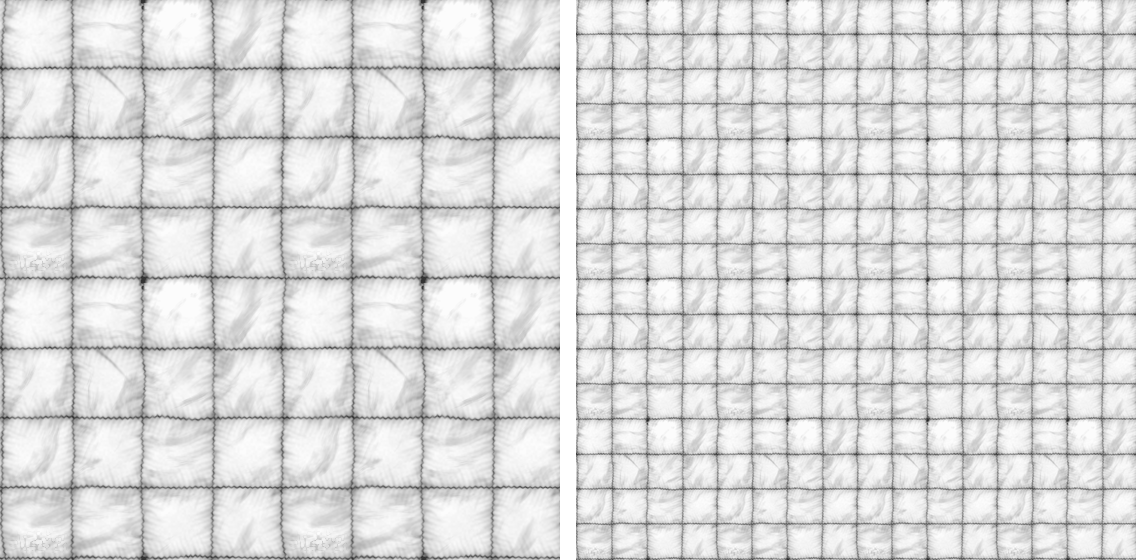
Left, the tile; right, the same tile 2 across and 2 down.
Reproduce this texture procedurally as a Shadertoy shader.

```glsl
// White quilted fabric: square padded cells, stitched seams, puckers and soft creases.
#define CELLS 8.0                    // cells across and down
#define BLOCK 4.0                    // cells before the wear repeats
#define SEAM_OFFSET vec2(0.045, 0.035)
#define STITCHES 13.0                // stitches per cell side
#define THREAD_WIDTH 0.017
#define THREAD_DARK vec2(0.25, 0.36) // vertical, horizontal seams
#define PUCKER_DARK 0.25
#define FOLD_DARK 0.16
#define CLOTH vec3(0.985)

const float TAU = 6.2831853;

float hash(vec2 c) {
    vec3 q = fract(c.xyx * 0.1031);
    q += dot(q, q.yzx + 33.33);
    return fract((q.x + q.y) * q.z);
}

// Value noise that wraps after a whole number of lattice steps
float noise(vec2 p, float period) {
    vec2 i = floor(p), f = p - i;
    f = f * f * (3.0 - 2.0 * f);
    vec2 a = mod(i, period), b = mod(i + 1.0, period);
    return mix(mix(hash(a), hash(vec2(b.x, a.y)), f.x),
               mix(hash(vec2(a.x, b.y)), hash(b), f.x), f.y);
}

float fbm(vec2 p, float period) {
    float sum = 0.0, amp = 0.533;
    for (int i = 0; i < 4; i++) {
        sum += amp * noise(p, period);
        p *= 2.0; period *= 2.0; amp *= 0.5;
    }
    return sum;
}

float bump(float x, float width) { return exp(-x * x / (width * width)); }

// Darkness of one seam: twisted thread plus gathers running away from it
float seam(float along, float across, float row, float dark, float pixel) {
    float d = abs(across), period = BLOCK * STITCHES;
    float lane = 8.0 * row + 4.0 * step(0.0, across);
    float s = (along + 0.35 * d) * STITCHES;
    float gather = mix(noise(vec2(s, lane + d * 4.0), period),
                       0.5 + 0.5 * cos(TAU * s), 0.25);
    float shade = PUCKER_DARK * (0.6 + 0.6 * gather)
                * exp(-d / mix(0.025, 0.135, gather)) * smoothstep(0.5, 0.2, d);
    float wear = noise(vec2(along * STITCHES, lane * 0.0 + row * 9.0), period);
    float twist = across + 0.009 * sin(TAU * along * STITCHES);
    float thread = bump(twist, max(THREAD_WIDTH, 0.8 * pixel));
    return shade + dark * mix(0.55, 1.25, wear) * thread;
}

// Diagonal creases inside a cell, fading towards its border
float folds(vec2 f, vec2 id) {
    float angle = mix(-0.2, 1.5, hash(id + 17.0));
    float c = cos(angle), s = sin(angle);
    vec2 q = mat2(c, -s, s, c) * (f - 0.5) * vec2(2.0, 5.5) + 20.0 * id + 10.0;
    q += 1.2 * noise(q * 0.8, 128.0);
    float crease = smoothstep(0.46, 0.82, fbm(q, 128.0));
    vec2 edge = min(f, 1.0 - f);
    return FOLD_DARK * crease * smoothstep(0.0, 0.15, min(edge.x, edge.y));
}

// Short dark tucks pulled out of the vertical seams
float tucks(vec2 f, vec2 id) {
    float shade = 0.0;
    for (int i = 0; i < 4; i++) {
        float k = float(i);
        float height = hash(id + 31.0 + 7.0 * k), depth = hash(id + 53.0 + 5.0 * k);
        float x = i % 2 == 0 ? f.x : 1.0 - f.x;
        float y = f.y - mix(0.15, 0.85, height);
        y += (depth - 0.4) * 0.7 * x + 0.025 * sin(x * 22.0 + k);
        shade += 0.22 * depth * bump(y, 0.03) * exp(-x / 0.11) * smoothstep(0.0, 0.04, x);
    }
    return shade;
}

// Flaked patch, pale sheen and a tangled knot, once in every block
float wearMarks(vec2 p, vec2 f, vec2 id) {
    float flakes = noise(p * 22.0, BLOCK * 22.0);
    float patchMask = bump(length((f - vec2(0.55, 0.22)) / vec2(0.36, 0.13)), 1.0);
    float shade = 0.0;
    if (id == vec2(0.0)) shade += patchMask * (0.16 * bump(flakes - 0.55, 0.09) - 0.04);
    if (id == vec2(2.0, 3.0))
        shade -= 0.09 * smoothstep(0.85, 0.7, f.x) * smoothstep(0.4, 0.65, f.y)
               * smoothstep(0.0, 0.12, min(f.x, 1.0 - f.y));
    if (id == vec2(1.0, 2.0)) {
        float ridge = f.y + f.x - 1.33 + 0.04 * sin(f.x * 9.0);
        shade += 0.2 * bump(ridge, 0.035) * bump(f.x - 0.5, 0.2);
    }
    vec2 k = mod(p - vec2(2.0, 0.0) + 0.5 * BLOCK, BLOCK) - 0.5 * BLOCK;
    float knot = bump(length((k + vec2(0.0, 0.06)) / vec2(0.06, 0.11)), 1.0);
    return shade + 0.5 * knot * smoothstep(0.25, 0.7, flakes);
}

void mainImage(out vec4 fragColor, in vec2 fragCoord) {
    float pixel = CELLS / iResolution.y;
    vec2 p = fragCoord / iResolution.xy * CELLS - SEAM_OFFSET;

    // Hand-sewn wobble of the grid
    vec2 sway = vec2(noise(p * 2.0, BLOCK * 2.0), noise(p * 2.0 + 3.5, BLOCK * 2.0)) - 0.5;
    vec2 jitter = vec2(noise(p * 7.0, BLOCK * 7.0), noise(p * 7.0 + 9.5, BLOCK * 7.0)) - 0.5;
    p += 0.05 * sway + 0.02 * jitter;

    vec2 id = mod(floor(p), BLOCK), f = fract(p);
    vec2 nearest = floor(p + 0.5), across = p - nearest, row = mod(nearest, BLOCK);

    // Seams and the small loops where they cross
    float vertical = seam(p.y, across.x, row.x, THREAD_DARK.x, pixel);
    float horizontal = seam(p.x, across.y, row.y + 0.5, THREAD_DARK.y, pixel);
    float shade = 1.0 - (1.0 - vertical) * (1.0 - horizontal);
    shade += 0.08 * bump(length(across) - 0.055, 0.02);

    // Cloth relief, wear and grain
    shade += folds(f, id) + tucks(f, id) + wearMarks(p, f, id);
    shade += 0.06 * fbm(p * 3.0, BLOCK * 3.0) - 0.015;
    shade += 0.025 * (noise(p * 32.0, BLOCK * 32.0) - 0.5);

    fragColor = vec4(clamp(CLOTH - shade, 0.2, 0.99), 1.0);
}
```
